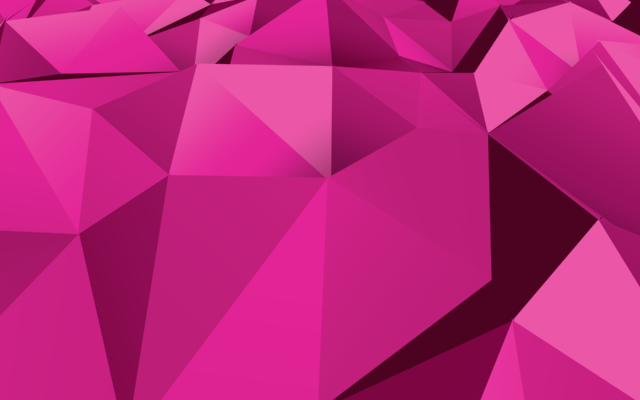
This background is drawn by a WebGL 2 fragment shader. Its source:

```glsl
#version 300 es
precision highp float;

uniform vec2 u_resolution;
out vec4 fragColor;

// Terrain and camera
const float HORIZON = 1.35;       // screen height of the vanishing line
const float CAMERA_HEIGHT = 2.7;
const float RELIEF = 0.68;        // peak height above the mean plane
const float JITTER = 0.62;
const int NEAR_ROW = 1;
const int FAR_ROW = 11;
const int SIDE_COLUMNS = 2;

// Shading
const vec3 LIGHT = vec3(0.55, 0.50, -0.67);
const float RANDOM_TONE = 0.36;
const float CONTRAST = 1.35;
const float SLOPE_FADE = 0.17;
const float VALLEY_SHADE = 0.72;
const float EDGE_WIDTH = 0.0034;

// Palette from shadow to highlight
const vec3 WINE = vec3(0.30, 0.01, 0.13);
const vec3 BURGUNDY = vec3(0.49, 0.02, 0.26);
const vec3 BERRY = vec3(0.60, 0.07, 0.37);
const vec3 MAGENTA = vec3(0.74, 0.12, 0.47);
const vec3 HOT_PINK = vec3(0.89, 0.14, 0.59);
const vec3 PINK = vec3(0.92, 0.34, 0.65);

vec3 hash3(vec2 id) {
    vec3 q = fract(id.xyx * vec3(0.1031, 0.1030, 0.0973) + 0.37);
    q += dot(q, q.yxz + 33.33);
    return fract((q.xxy + q.yzz) * q.zyx);
}

float cross2(vec2 a, vec2 b) {
    return a.x * b.y - a.y * b.x;
}

// Jittered grid point; alternate points lean towards peaks or hollows
vec3 terrainPoint(vec2 id) {
    vec3 h = hash3(id);
    float parity = mod(id.x + id.y, 2.0) * 2.0 - 1.0;
    float height = RELIEF * (1.3 * (h.y - 0.5) + 0.35 * parity);
    vec2 ground = id + JITTER * (h.xz - 0.5);
    return vec3(ground.x, height, ground.y);
}

vec2 project(vec3 w) {
    return vec2(0.0, HORIZON) + vec2(w.x, w.y - CAMERA_HEIGHT) / w.z;
}

vec3 palette(float t) {
    vec3 c = mix(WINE, BURGUNDY, smoothstep(0.025, 0.13, t));
    c = mix(c, BERRY, smoothstep(0.13, 0.285, t));
    c = mix(c, MAGENTA, smoothstep(0.285, 0.51, t));
    c = mix(c, HOT_PINK, smoothstep(0.51, 0.74, t));
    return mix(c, PINK, smoothstep(0.74, 0.91, t));
}

// Paints one lit facet over the colour behind it
void paintFacet(inout vec3 color, vec2 p, vec3 a, vec3 b, vec3 c, float seed) {
    vec2 pa = project(a), pb = project(b), pc = project(c);
    float area = cross2(pb - pa, pc - pa);
    if (area <= 0.00001) return;

    vec3 edges = vec3(cross2(pc - pb, p - pb), cross2(pa - pc, p - pc), cross2(pb - pa, p - pa));
    vec3 inside = edges / vec3(length(pc - pb), length(pa - pc), length(pb - pa));
    float depth = min(inside.x, min(inside.y, inside.z));
    float coverage = clamp(1.0 + depth / EDGE_WIDTH, 0.0, 1.0);
    if (coverage <= 0.0) return;

    // Flat light, varied per facet, fading towards the foot of the slope
    vec3 normal = normalize(cross(c - a, b - a));
    float diffuse = (dot(normal, normalize(LIGHT)) - 0.2) / 0.8;
    float tone = mix(diffuse, seed, RANDOM_TONE);
    tone = 0.5 + CONTRAST * (tone - 0.5);
    vec3 heights = vec3(a.y, b.y, c.y) / RELIEF;
    float height = dot(clamp(edges / area, 0.0, 1.0), heights);
    tone += SLOPE_FADE * (height - dot(heights, vec3(1.0 / 3.0)));

    float shade = mix(VALLEY_SHADE, 1.0, smoothstep(-1.0, -0.25, height));
    color = mix(color, palette(clamp(tone, 0.0, 1.0)) * shade, coverage);
}

void main() {
    vec2 p = (gl_FragCoord.xy - vec2(0.5 * u_resolution.x, 0.0)) / u_resolution.y;
    vec3 color = BURGUNDY;

    // Far rows first, so near peaks cover them
    for (int row = FAR_ROW; row >= NEAR_ROW; row--) {
        float column = floor(p.x * (float(row) + 0.5));
        for (int k = -SIDE_COLUMNS; k <= SIDE_COLUMNS; k++) {
            vec2 id = vec2(column + float(k), float(row));
            vec3 a = terrainPoint(id);
            vec3 b = terrainPoint(id + vec2(1.0, 0.0));
            vec3 c = terrainPoint(id + vec2(0.0, 1.0));
            vec3 d = terrainPoint(id + vec2(1.0, 1.0));
            vec3 seed = hash3(id + 57.0);
            if (seed.z < 0.5) {
                paintFacet(color, p, a, d, c, seed.x);
                paintFacet(color, p, a, b, d, seed.y);
            } else {
                paintFacet(color, p, b, d, c, seed.x);
                paintFacet(color, p, a, b, c, seed.y);
            }
        }
    }
    fragColor = vec4(color, 1.0);
}
```
